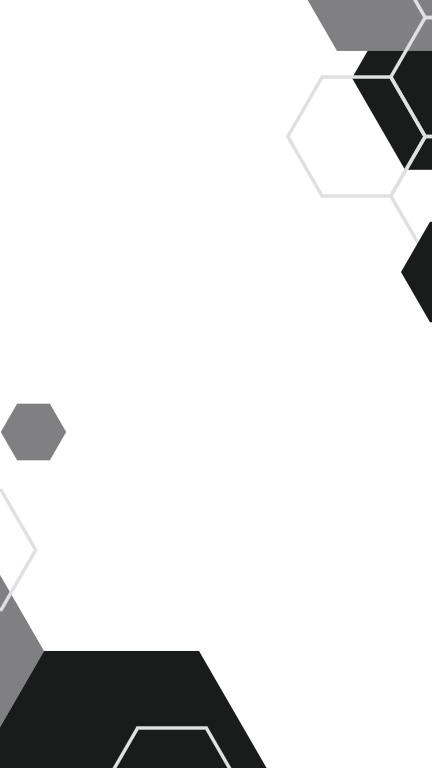
Reproduce this background procedurally as a WebGL 2 fragment shader.

```glsl
#version 300 es
precision highp float;
// Flat-topped hexagons in black and grey on white, gathered in two corners,
// with a pale honeycomb outline running over them. Each shape is a hexagon
// distance function, filled or stroked; one unit is the canvas width.

uniform vec2 u_resolution;
out vec4 outColor;

const float SQRT3 = 1.7320508;
const vec3 WHITE = vec3(1.0);
const vec3 BLACK = vec3(0.10, 0.11, 0.11);
const vec3 GREY = vec3(0.50, 0.50, 0.51);
const vec3 PALE = vec3(0.875, 0.88, 0.885);
const float CELL_RADIUS = 0.159;
const float LINE_HALF_WIDTH = 0.004;

// Signed distance to a flat-topped hexagon; radius runs centre to corner.
float hexDistance(vec2 p, vec2 center, float radius) {
    vec2 q = abs(p - center);
    return max(q.y, dot(q, vec2(0.5 * SQRT3, 0.5))) - 0.5 * SQRT3 * radius;
}

float coverage(float dist, float pixel) {
    return clamp(0.5 - dist / pixel, 0.0, 1.0);
}

vec3 fillHex(vec3 base, vec3 color, vec2 p, vec2 center, float radius, float pixel) {
    return mix(base, color, coverage(hexDistance(p, center, radius), pixel));
}

vec3 strokeHex(vec3 base, vec3 color, vec2 p, vec2 center, float radius, float pixel) {
    float dist = abs(hexDistance(p, center, radius)) - LINE_HALF_WIDTH;
    return mix(base, color, coverage(dist, pixel));
}

// Centre of a honeycomb cell, in cell radii from the origin cell.
vec2 cellOffset(float column, float row) {
    return vec2(1.5 * column, SQRT3 * (row + 0.5 * column));
}

void main() {
    float pixel = 1.0 / u_resolution.x;
    vec2 p = gl_FragCoord.xy * pixel;
    vec3 color = WHITE;

    // Upper right: solid plates
    color = fillHex(color, BLACK, p, vec2(1.0602, 1.5972), 0.2454, pixel);
    color = fillHex(color, GREY, p, vec2(0.9306, 1.9204), 0.3009, pixel);

    // Upper right: one whole outlined cell and a column cut by the edge
    vec2 origin = vec2(0.8252, 1.4618);
    color = strokeHex(color, PALE, p, origin, CELL_RADIUS, pixel);
    for (int row = -1; row <= 1; row++) {
        vec2 center = origin + CELL_RADIUS * cellOffset(1.0, float(row));
        color = strokeHex(color, PALE, p, center, CELL_RADIUS, pixel);
    }
    color = fillHex(color, BLACK, p, vec2(1.0625, 1.1481), 0.1343, pixel);

    // Lower left: small free hexagon, then the corner plates
    color = fillHex(color, GREY, p, vec2(0.0775, 0.7778), 0.0757, pixel);
    color = fillHex(color, GREY, p, vec2(-0.1435, 0.2708), 0.2454, pixel);
    color = fillHex(color, BLACK, p, vec2(0.2813, -0.0398), 0.3588, pixel);

    // Lower left: outlined cells over the plates
    color = strokeHex(color, PALE, p, vec2(-0.0764, 0.5046), CELL_RADIUS, pixel);
    color = strokeHex(color, PALE, p, vec2(0.3981, -0.0451), CELL_RADIUS, pixel);

    outColor = vec4(color, 1.0);
}
```
